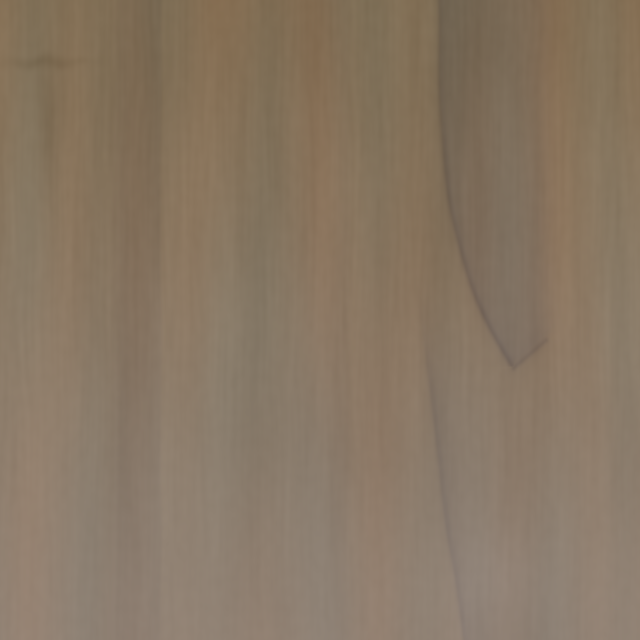
This texture is drawn by a WebGL 1 fragment shader. Its source:

```glsl
precision highp float;
// Hazy brown wood veneer with soft vertical grain and two dark curved veins.
uniform vec2 u_resolution;

vec2 randomGradient(vec2 cell) {
  vec3 h = fract(cell.xyx * vec3(0.1031, 0.1030, 0.0973));
  h += dot(h, h.yzx + 33.33);
  float angle = 6.2832 * fract((h.x + h.y) * h.z);
  return vec2(cos(angle), sin(angle));
}

// Gradient noise, roughly -0.7 to 0.7
float noise(vec2 p) {
  vec2 i = floor(p), f = fract(p);
  vec2 u = f * f * f * (f * (f * 6.0 - 15.0) + 10.0);
  vec2 e = vec2(1.0, 0.0);
  float low = mix(dot(randomGradient(i), f),
                  dot(randomGradient(i + e.xy), f - e.xy), u.x);
  float high = mix(dot(randomGradient(i + e.yx), f - e.yx),
                   dot(randomGradient(i + e.xx), f - e.xx), u.x);
  return mix(low, high, u.y);
}

// Streaks along the grain, from broad boards down to fine fibres
float grain(vec2 p) {
  float sum = 0.0, amplitude = 1.0;
  vec2 scale = vec2(9.0, 0.9);
  for (int k = 0; k < 4; k++) {
    sum += amplitude * noise(p * scale + float(k) * 17.3);
    scale *= vec2(2.3, 2.0);
    amplitude *= 0.6;
  }
  return sum;
}

float segmentDistance(vec2 p, vec2 a, vec2 b) {
  vec2 d = b - a;
  return length(p - a - d * clamp(dot(p - a, d) / dot(d, d), 0.0, 1.0));
}

// Dark line with a wider soft shadow
float veinLine(float d) {
  return 0.6 * exp(-d * d / 0.00002) + 0.4 * exp(-abs(d) / 0.012);
}

void main() {
  vec2 p = gl_FragCoord.xy / u_resolution;
  vec2 q = p + vec2(0.004 * noise(p * vec2(3.0, 7.0)), 0.0);
  float clarity = mix(0.6, 1.0, smoothstep(0.0, 0.6, p.y));

  // Ochre at the top, pale grey haze at the bottom
  vec3 color = mix(vec3(0.573, 0.513, 0.460), vec3(0.507, 0.428, 0.325),
                   smoothstep(-0.15, 1.1, p.y));

  // Grain and reddish stains
  color += clarity * 0.036 * grain(q) * vec3(1.0, 0.95, 0.9);
  color += clarity * noise(q * vec2(11.0, 1.3) + 41.0) * vec3(0.040, -0.004, -0.022);
  color += 0.012 * noise(q * vec2(130.0, 9.0)) * clarity;

  // Darker boards with one crisp and one soft side
  float board = smoothstep(0.165, 0.195, q.x) * (1.0 - smoothstep(0.248, 0.256, q.x));
  board += 0.6 * smoothstep(0.41, 0.50, q.x) * (1.0 - smoothstep(0.535, 0.555, q.x));
  color -= board * clarity * vec3(0.026, 0.020, 0.010);

  // Upper vein: bends right into a hooked tip, dark wood inside
  float fall = (1.0 - q.y) / 0.575;
  float curveX = 0.686 + 0.115 * pow(max(fall, 0.0), 3.2);
  float slope = 0.64 * pow(max(fall, 0.0), 2.2);
  float side = (q.x - curveX) / sqrt(1.0 + slope * slope);
  float aboveTip = smoothstep(0.422, 0.430, q.y);
  float hook = segmentDistance(q, vec2(0.802, 0.425), vec2(0.853, 0.468));
  float inside = smoothstep(-0.003, 0.006, side) * (1.0 - smoothstep(0.83, 0.89, q.x))
               * smoothstep(-0.006, 0.015, q.y - 0.425 - 0.84 * max(q.x - 0.802, 0.0));
  color -= inside * vec3(0.034, 0.023, 0.002);
  float upperVein = veinLine(side) * aboveTip * mix(0.6, 1.0, smoothstep(0.1, 0.9, fall));
  upperVein = max(upperVein, 0.75 * veinLine(hook));
  color -= upperVein * vec3(0.075, 0.064, 0.036);

  // Lower vein: slants to the bottom, its shade fading to the right
  float lowerX = 0.652 + 0.13 * (0.55 - q.y) + 0.006 * noise(vec2(p.y * 5.0, 3.5));
  float lowerSide = q.x - lowerX;
  float lowerFade = 1.0 - smoothstep(0.35, 0.58, q.y);
  float shade = smoothstep(-0.004, 0.006, lowerSide) * exp(-max(lowerSide, 0.0) / 0.09);
  color -= lowerFade * (shade * vec3(0.032, 0.024, 0.010)
                      + veinLine(lowerSide) * vec3(0.036, 0.030, 0.016));

  // Faint smudged knot near the upper left, trailing downwards
  vec2 knot = (p - vec2(0.07, 0.902 + 0.02 * noise(p * 18.0))) / vec2(0.06, 0.009);
  vec2 trail = (q - vec2(0.076, 0.83)) / vec2(0.010, 0.09);
  color -= 0.035 * exp(-dot(knot, knot)) + 0.024 * exp(-dot(trail, trail));

  // Cloudy haze and soft mottling
  color += 0.010 * noise(p * 5.0 + 9.0) + 0.008 * noise(p * vec2(70.0, 50.0));
  color += 0.022 * exp(-dot(p - vec2(0.78, 0.10), p - vec2(0.78, 0.10)) / 0.006)
         * vec3(0.8, 0.9, 1.1);

  gl_FragColor = vec4(color, 1.0);
}
```
